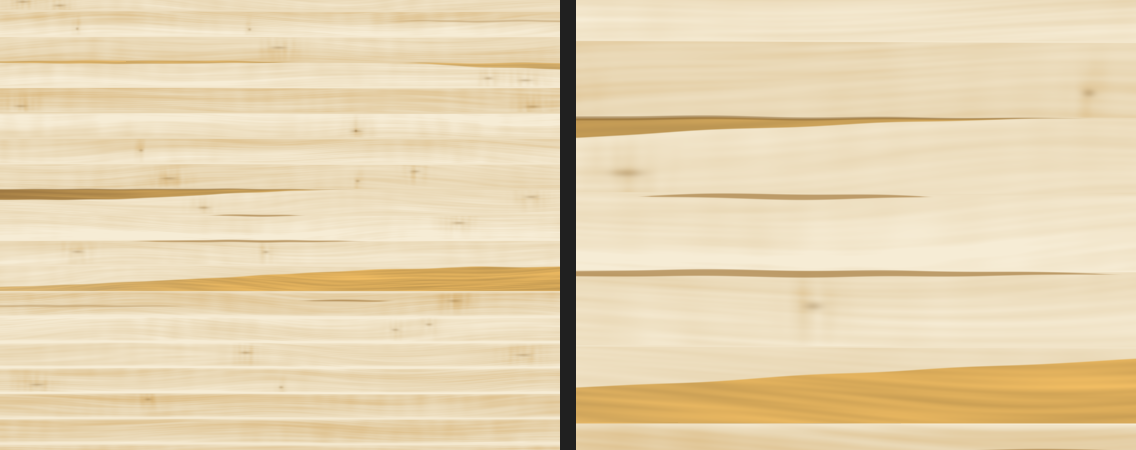
Left: the whole. Right: its middle third, enlarged.
Give the GLSL for this texture, as a WebGL 2 fragment shader.

```glsl
#version 300 es
precision highp float;
// Edge-glued maple board: eighteen level strips, each shaded from its top tone
// to its bottom tone, with stretched gradient noise for grain, scattered
// cross stains and flecks, and tapering slivers of ochre heartwood.
uniform vec2 u_resolution;
out vec4 outColor;

const float PITCH = 0.0566;      // strip height, canvas height = 1
const float FIRST_SEAM = 0.0243; // distance of first seam from the top
const vec3 PALE = vec3(0.965, 0.925, 0.835);
const vec3 MAPLE = vec3(0.912, 0.842, 0.705);
const vec3 TAN = vec3(0.86, 0.73, 0.51);
const vec3 OCHRE = vec3(0.835, 0.65, 0.33);
const vec3 BARK = vec3(0.53, 0.39, 0.19);

// Tone at the top and bottom edge of each strip: 0 pale, 1 tan
const vec2 STRIP_TONE[19] = vec2[19](
  vec2(.45, .35), vec2(.62, .08), vec2(.40, .62), vec2(.35, .10), vec2(.70, .52),
  vec2(.05, .36), vec2(.60, .12), vec2(.45, .45), vec2(.30, .32), vec2(.32, .02),
  vec2(.40, .20), vec2(.32, .40), vec2(.70, .45), vec2(.22, .38), vec2(.42, .36),
  vec2(.56, .36), vec2(.76, .46), vec2(.72, .48), vec2(.60, .45));

float hash(vec2 p) {
  vec3 q = fract(p.xyx * vec3(0.1031, 0.1030, 0.0973));
  q += dot(q, q.yzx + 33.33);
  return fract((q.x + q.y) * q.z);
}

vec2 gradient(vec2 cell) {
  float angle = 6.2832 * hash(cell);
  return vec2(cos(angle), sin(angle));
}

float gradientNoise(vec2 p) {
  vec2 i = floor(p), f = p - i, o = vec2(0, 1);
  vec2 s = f * f * f * (f * (f * 6.0 - 15.0) + 10.0);
  float low = mix(dot(gradient(i), f), dot(gradient(i + o.yx), f - o.yx), s.x);
  float high = mix(dot(gradient(i + o), f - o), dot(gradient(i + 1.0), f - 1.0), s.x);
  return 1.4 * mix(low, high, s.y);
}

// Coverage of the span from y = lo to y = hi, fading out as it thins
float span(float y, float lo, float hi, float soft) {
  return smoothstep(-soft, soft, y - lo) * smoothstep(-soft, soft, hi - y)
       * clamp((hi - lo) / soft, 0.0, 1.0);
}

// Sliver that hangs below y = top and tapers from x = thick to x = tip
float wedge(vec2 p, float thick, float tip, float top, float height, float soft) {
  float u = clamp((p.x - tip) / (thick - tip), 0.0, 1.0);
  return span(p.y, top, top + height * smoothstep(0.0, 1.0, u), soft);
}

// Thin streak pointed at both ends
float streak(vec2 p, float left, float right, float y, float height, float soft) {
  float u = clamp((p.x - left) / (right - left), 0.0, 1.0);
  float halfHeight = 2.0 * height * u * (1.0 - u);
  return span(p.y, y - halfHeight, y + halfHeight, soft);
}

// Cross stains (x) and dark flecks (y) scattered along one strip
vec2 blemishes(vec2 p, float f, float strip, float width) {
  vec2 marks = vec2(0);
  for (int i = 0; i < 3; i++) {
    vec2 seed = vec2(strip * 7.0 + 3.0, float(i) * 13.0 + 5.0);
    float dx = p.x - width * hash(seed);
    float size = mix(0.008, 0.05, hash(seed + 31.0));
    float gate = step(0.45, hash(seed + 57.0));
    float fiber = 0.55 + 0.7 * gradientNoise(p * vec2(85, 14) + seed);
    float dy = f - mix(0.2, 0.8, hash(seed + 83.0));
    marks.x += gate * fiber * exp(-dx * dx / (size * size) - 5.0 * dy * dy);
    marks.y += gate * exp(-dx * dx / (0.12 * size * size) - 350.0 * dy * dy);
  }
  return marks;
}

void main() {
  float soft = 1.0 / u_resolution.y;
  float width = u_resolution.x * soft;
  vec2 p = vec2(gl_FragCoord.x * soft, 1.0 - gl_FragCoord.y * soft);

  // Strip layout, with seams that wander slightly
  float row = (p.y - FIRST_SEAM) / PITCH + 0.04 * gradientNoise(vec2(p.x * 1.6, 4.0));
  float strip = floor(row), f = row - strip;
  int k = clamp(int(strip) + 1, 0, 18);
  float seamWidth = 1.6 * soft / PITCH;
  float inside = smoothstep(0.0, seamWidth, f) * smoothstep(0.0, seamWidth, 1.0 - f);
  float tone = mix(STRIP_TONE[k].x, STRIP_TONE[k].y, smoothstep(0.1, 1.0, f));
  tone = mix(STRIP_TONE[max(k - 1, 0)].y, tone, smoothstep(0.0, seamWidth, f));

  // Long grain, fine fibers and faint cross figure
  vec2 g = p + vec2(strip * 5.37, 0.03 * gradientNoise(p * vec2(2, 7)));
  float grain = gradientNoise(g * vec2(1.7, 75));
  float fibers = gradientNoise(g * vec2(7, 230));
  float figure = gradientNoise(g * vec2(32, 9)) * (0.5 + gradientNoise(g * vec2(3, 12)));
  vec2 marks = blemishes(p, f, strip, width) * inside;
  tone += inside * (0.20 * grain + 0.13 * fibers + 0.13 * figure) + 0.34 * marks.x;

  // Pale glow along the lower seams
  float lower = smoothstep(10.0, 11.0, row);
  tone -= 0.4 * lower * exp(-pow(min(f, 1.0 - f) / 0.08, 2.0));
  tone = clamp(tone, 0.0, 1.25);
  vec3 color = mix(mix(PALE, MAPLE, min(tone * 2.0, 1.0)), TAN, max(tone * 2.0 - 1.0, 0.0));
  color = mix(color, BARK, 0.28 * marks.y);

  // Heartwood: broad ochre wedge, dark wedge and narrow slivers
  float wobble = 0.0022 * gradientNoise(vec2(p.x * 9.0, 2.0));
  vec2 q = p + vec2(0, wobble);
  float rise = 0.008 + 0.046 * smoothstep(-0.15, 1.15, p.x);
  float broad = span(p.y, 0.647 - rise + wobble, 0.647, soft);
  vec3 heart = OCHRE * (1.0 + 0.08 * grain + 0.09 * fibers);
  color = mix(color, heart, broad * mix(0.72, 0.96, smoothstep(0.0, 0.6, p.x)));
  float dark = wedge(q, 0.14, 0.8, 0.421, 0.023, soft);
  vec3 stained = mix(BARK * 1.1, heart * 0.94, smoothstep(-0.12, 0.48, p.x + 0.2 * grain));
  color = mix(color, stained, dark * 0.92);
  float amber = wedge(q, 1.26, 0.82, 0.140, 0.014, soft)
              + streak(q, -0.1, 0.68, 0.138, 0.007, soft);
  color = mix(color, heart * 0.95, 0.8 * min(amber, 1.0));
  float thin = streak(q, 0.46, 0.68, 0.479, 0.004, soft)
             + streak(q, 0.28, 0.82, 0.536, 0.005, soft)
             + streak(q, 0.66, 0.88, 0.668, 0.004, soft)
             + 0.5 * streak(q, -0.2, 0.45, 0.680, 0.005, soft)
             + 0.5 * streak(q, 0.82, 1.40, 0.047, 0.004, soft);
  color = mix(color, BARK * 1.2, 0.65 * min(thin, 1.0));
  color = mix(color, BARK, 0.55 * streak(q, -0.1, 0.8, 0.421, 0.003, soft));
  outColor = vec4(clamp(color, 0.0, 1.0), 1.0);
}
```
